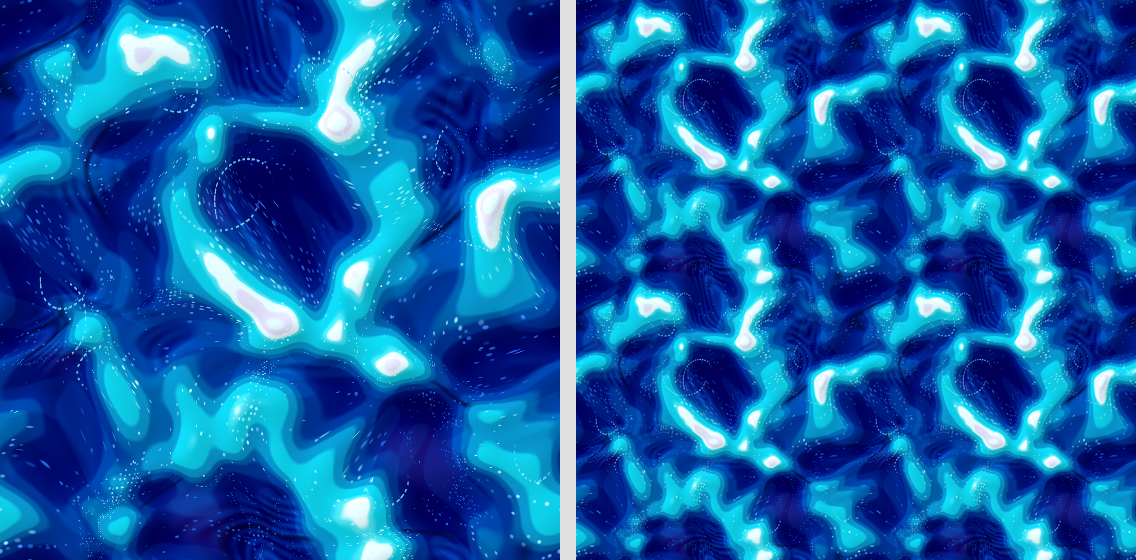
Left, the tile; right, the same tile 2 across and 2 down.
Reproduce this texture procedurally as a three.js fragment shader.

```glsl
varying vec2 vUv;

float hash(vec2 p, float seed) {
  vec3 q = fract(vec3(p.xyx + seed * 7.31) * vec3(0.1031, 0.1030, 0.0973));
  q += dot(q, q.yzx + 33.33);
  return fract((q.x + q.y) * q.z);
}

// Whole cell index, wrapped safely against rounding and negative cells
vec2 wrapCell(vec2 cell, float period) {
  vec2 shifted = cell + period + 0.5;
  return floor(shifted - period * floor(shifted / period));
}

float corner(vec2 cell, vec2 offset, float period, float seed) {
  float angle = 6.2832 * hash(wrapCell(cell, period), seed);
  return dot(vec2(cos(angle), sin(angle)), offset);
}

// Gradient noise that wraps after a whole number of cells
float noise(vec2 p, float period, float seed) {
  p *= period;
  vec2 i = floor(p), f = p - i;
  vec2 u = f * f * f * (f * (f * 6.0 - 15.0) + 10.0);
  vec2 e = vec2(1.0, 0.0);
  return mix(
    mix(corner(i, f, period, seed), corner(i + e, f - e, period, seed), u.x),
    mix(corner(i + e.yx, f - e.yx, period, seed), corner(i + 1.0, f - 1.0, period, seed), u.x),
    u.y);
}

vec2 warp(vec2 p) {
  return p + 0.1 * vec2(noise(p, 4.0, 11.0), noise(p, 4.0, 23.0));
}

float liquid(vec2 p) {
  vec2 q = warp(p);
  return noise(q, 5.0, 3.0) + 0.4 * noise(q, 3.0, 5.0) + 0.42 * noise(q, 11.0, 8.0);
}

float rise(float level, float width, float v) {
  return smoothstep(level - width, level + width, v);
}

// Terraced colours from deep water to white cores
vec3 palette(float v) {
  vec3 c = mix(vec3(0.0, 0.02, 0.39), vec3(0.0, 0.10, 0.50), smoothstep(-0.42, -0.1, v));
  c = mix(c, vec3(0.0, 0.23, 0.61), rise(-0.1, 0.03, v));
  c = mix(c, vec3(0.0, 0.39, 0.68), rise(0.04, 0.025, v));
  c = mix(c, vec3(0.03, 0.58, 0.79), rise(0.105, 0.015, v));
  c = mix(c, vec3(0.05, 0.79, 0.89), rise(0.2, 0.015, v));
  c = mix(c, vec3(0.28, 0.87, 0.93), rise(0.335, 0.025, v));
  c = mix(c, vec3(0.88, 0.97, 0.99), rise(0.378, 0.014, v));
  return mix(c, vec3(0.86, 0.86, 0.96), rise(0.46, 0.015, v) * (1.0 - rise(0.53, 0.02, v)));
}

// Fine specks, gathered along curved trails and in dense clusters
float specks(vec2 p, float cells, float seed) {
  vec2 cell = floor(p * cells);
  vec2 id = wrapCell(cell, cells), at = (cell + 0.5) / cells;
  vec2 center = 0.3 + 0.4 * vec2(hash(id, seed), hash(id, seed + 1.0));
  float size = 0.13 + 0.17 * hash(id, seed + 2.0);
  float trail = 1.0 - smoothstep(0.01, 0.045, abs(noise(at, 7.0, seed + 4.0)));
  trail *= smoothstep(0.05, 0.2, noise(at, 6.0, seed + 5.0));
  float cluster = smoothstep(0.22, 0.45, noise(at, 9.0, seed + 6.0));
  float chance = 0.03 + 0.7 * trail + 0.5 * cluster;
  float lit = step(hash(id, seed + 3.0), chance) * (0.3 + 0.7 * hash(id, seed + 7.0));
  return lit * (1.0 - smoothstep(size * 0.5, size + 0.1, length(p * cells - cell - center)));
}

// Broken dotted arcs
float arcs(vec2 p) {
  float sum = 0.0, wobble = 0.014 * noise(p, 13.0, 46.0), grain = noise(p, 45.0, 47.0);
  for (int k = 0; k < 12; k++) {
    vec2 id = vec2(float(k), 4.0);
    vec2 d = fract(p - vec2(hash(id, 41.0), hash(id, 42.0)) + 1.5) - 0.5;
    d.x *= 1.0 + 0.6 * hash(id, 43.0);
    float radius = 0.04 + 0.06 * hash(id, 44.0);
    float angle = atan(d.y, d.x);
    float line = 1.0 - smoothstep(0.0006, 0.003, abs(length(d) - radius + wobble));
    float dash = smoothstep(-0.4, 0.4, sin(angle * floor(radius * 500.0)) + 2.0 * grain);
    float open = smoothstep(-0.1, 0.5, sin(angle + 6.2832 * hash(id, 45.0)));
    sum += line * dash * open;
  }
  return min(sum, 1.0);
}

void main() {
  vec2 p = vUv + vec2(0.27, 0.69);
  float v = liquid(p);
  vec3 color = palette(v + 0.1 * noise(p, 24.0, 63.0) * smoothstep(0.3, 0.38, v));

  // Soft relief and thin translucent sheets
  float slope = v - liquid(p + vec2(-0.008, 0.01));
  color *= 1.0 + clamp(slope * 1.3, -0.15, 0.1);
  float deep = 1.0 - smoothstep(-0.08, 0.08, v);
  vec2 bent = warp(warp(p));
  float sheet = rise(0.08, 0.03, noise(bent, 9.0, 61.0)) + rise(0.2, 0.02, noise(bent, 7.0, 62.0));
  color += vec3(0.0, 0.06, 0.07) * (sheet - 0.5) * (1.0 - smoothstep(0.0, 0.2, v));

  // Faint flow lines
  float flow = noise(bent, 4.0, 17.0);
  float swirl = smoothstep(0.05, 0.35, noise(p, 6.0, 19.0));
  color += vec3(0.0, 0.06, 0.08) * deep * swirl * sin(flow * 60.0 + 5.0 * noise(p, 9.0, 21.0));

  // Dark folds beside the basins
  float fold = 1.0 - smoothstep(0.0, 0.045, abs(flow - 0.06));
  fold *= smoothstep(0.05, 0.3, noise(p, 6.0, 29.0)) * (1.0 - smoothstep(0.0, 0.12, v));
  color = mix(color, vec3(0.0, 0.02, 0.22), 0.7 * fold);

  // Violet haze
  float haze = smoothstep(0.25, 0.5, noise(p, 4.0, 37.0));
  color = mix(color, vec3(0.3, 0.25, 0.75), 0.3 * haze * deep);

  // Glints, blue over deep water and pale over the bright liquid
  vec3 glint = mix(vec3(0.12, 0.45, 0.92), vec3(0.78, 0.98, 1.0), smoothstep(-0.14, 0.14, v));
  float sparkle = max(specks(bent, 150.0, 51.0), specks(warp(p), 96.0, 71.0));
  color = mix(color, glint, sparkle);
  color = mix(color, vec3(0.50, 0.88, 0.97), 0.85 * arcs(p));

  gl_FragColor = vec4(clamp(color, 0.0, 1.0), 1.0);
}
```
